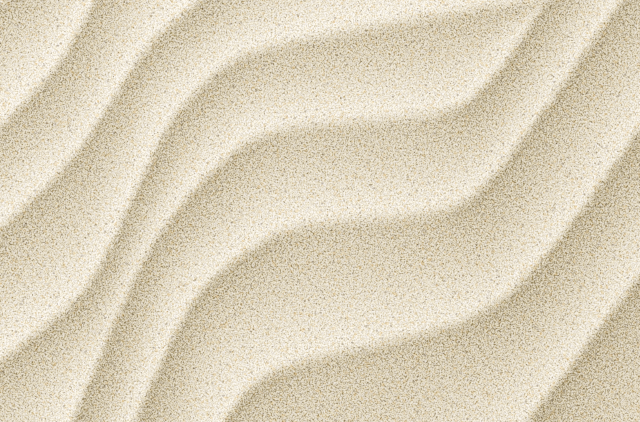
A WebGL 2 fragment shader for this texture:

```glsl
#version 300 es
precision highp float;
// Wind-rippled pale sand: curved crests run diagonally, each lit on its upper
// side and shaded below. Crests are lines with up to three rounded bends; the
// bands between are toned by distance, then covered with noise and grains.
uniform vec2 u_resolution;
out vec4 outColor;

vec2 hash2(vec2 cell) {
    uvec2 q = uvec2(ivec2(cell) + 4096);
    uint h = q.x * 1597334677u ^ q.y * 3812015801u;
    h = (h ^ (h >> 15)) * 2246822519u;
    h ^= h >> 13;
    uint g = h * 3266489917u;
    g ^= g >> 16;
    return vec2(h & 65535u, g & 65535u) / 65535.0;
}

float gradientDot(vec2 cell, vec2 offset) {
    float angle = 6.2832 * hash2(cell).x;
    return dot(vec2(cos(angle), sin(angle)), offset);
}

float gradientNoise(vec2 p) {
    vec2 i = floor(p), f = p - i;
    vec2 u = f * f * f * (f * (f * 6.0 - 15.0) + 10.0);
    vec2 e = vec2(1, 0);
    return mix(mix(gradientDot(i, f), gradientDot(i + e.xy, f - e.xy), u.x),
               mix(gradientDot(i + e.yx, f - e.yx), gradientDot(i + 1.0, f - 1.0), u.x), u.y);
}

// Bend = (position, roundness, change of slope); returns (height, slope).
vec2 bendAt(float x, vec3 bend) {
    float t = x - bend.x;
    float r = sqrt(t * t + bend.y * bend.y);
    return 0.5 * bend.z * vec2(t + r, 1.0 + t / r);
}

// Returns (signed distance above the crest, steepness from 0 to 1).
vec2 crest(vec2 p, float height, float slope, vec3 bendA, vec3 bendB, vec3 bendC) {
    vec2 line = vec2(height + slope * p.x, slope)
              + bendAt(p.x, bendA) + bendAt(p.x, bendB) + bendAt(p.x, bendC);
    float len = length(vec2(1.0, line.y));
    return vec2(p.y - line.x, abs(line.y)) / len;
}

// Tone of the slope between an upper crest and the next lower one.
float bandTone(vec2 upper, vec2 lower) {
    float below = max(-upper.x, 0.0), above = max(lower.x, 0.0);
    float t = below / (below + above + 0.001);
    float depth = mix(0.5, 1.0, smoothstep(0.0, 0.6, upper.y));
    float shadow = 0.42 * depth * exp(-below / 0.055);
    float rim = 0.14 * exp(-above / 0.035);
    return 0.53 - shadow + 0.27 * smoothstep(0.25, 0.95, t) + rim;
}

// Scattered round grains: x = ochre cover, y = dark cover.
vec2 grains(vec2 p, float density) {
    vec2 cell = floor(p);
    vec2 center = 0.3 + 0.4 * hash2(cell + 37.0);
    vec2 kind = hash2(cell);
    float radius = 0.2 + 0.25 * kind.y;
    float cover = 1.0 - smoothstep(radius - 0.2, radius + 0.2, length(p - cell - center));
    cover *= step(1.0 - density, kind.x);
    return cover * (kind.y > 0.3 ? vec2(1, 0) : vec2(0, 1));
}

void main() {
    vec2 uv = gl_FragCoord.xy / u_resolution.y;
    vec2 tilted = mat2(0.8, 0.6, -0.6, 0.8) * uv;
    vec2 p = uv + 0.004 * vec2(gradientNoise(uv * 19.0), gradientNoise(uv * 23.0 + 50.0))
                + vec2(-0.004, 0.004) * (gradientNoise(tilted * 60.0) + gradientNoise(tilted * 140.0));

    // Crests from the upper left to the lower right
    vec3 none = vec3(0, 1, 0);
    vec2 crests[9];
    crests[0] = crest(p, 0.99, 0.8, none, none, none);
    crests[1] = crest(p, 0.69, 0.8, vec3(0.14, 0.08, 1.3), none, none);
    crests[2] = crest(p, 0.453, 0.85, vec3(0.19, 0.08, 1.0), vec3(0.335, 0.05, -1.0), none);
    crests[3] = crest(p, 0.144, 0.76, vec3(0.212, 0.04, 1.49), vec3(0.405, 0.04, -1.25), vec3(0.549, 0.07, -0.83));
    crests[4] = crest(p, -0.401, 2.4, vec3(0.356, 0.055, -1.25), vec3(0.586, 0.1, -1.15), vec3(1.12, 0.075, 1.55));
    crests[5] = crest(p, -0.741, 2.35, vec3(0.452, 0.05, -1.6), vec3(0.665, 0.09, -0.75), vec3(1.117, 0.08, 1.45));
    crests[6] = crest(p, -1.225, 2.4, vec3(0.565, 0.08, -2.25), vec3(1.2, 0.12, 1.3), none);
    crests[7] = crest(p, -1.625, 1.3, none, none, none);
    crests[8] = crest(p, -2.25, 1.3, none, none, none);

    // Overlap the bands, each softly cut along its upper crest
    float tone = 0.75;
    for (int k = 0; k < 8; k++) {
        float softness = mix(0.03, 0.013, crests[k].y);
        float cut = smoothstep(-softness, softness, -crests[k].x);
        tone = mix(tone, bandTone(crests[k], crests[k + 1]), cut);
    }
    tone += 0.07 * (uv.y - 0.5) - 0.05 * (uv.x - 0.75);

    // Fine sand relief on turned grids, with deeper pits than peaks
    float relief = 0.85 * gradientNoise(tilted * 277.0) + 0.6 * gradientNoise(uv.yx * 189.0 + 9.0)
                 + 0.2 * gradientNoise(tilted * 97.0 + 31.0);
    relief -= 0.45 * relief * relief - 0.04;
    tone += relief * mix(0.85, 0.6, clamp(tone, 0.0, 1.0));
    tone = clamp(tone, -0.25, 1.1);

    vec3 shade = vec3(0.69, 0.635, 0.51);
    vec3 sand = vec3(0.865, 0.825, 0.735);
    vec3 light = vec3(0.97, 0.948, 0.9);
    vec3 color = tone < 0.5 ? mix(shade, sand, tone * 2.0) : mix(sand, light, tone * 2.0 - 1.0);

    // Warm and cool tints, then coloured grains at two sizes
    color += vec3(0.01, 0.0, -0.05) * gradientNoise(tilted * 130.0 + 77.0);
    for (int layer = 0; layer < 2; layer++) {
        vec2 cover = grains(tilted * (layer == 0 ? 105.0 : 165.0) + 300.0 * float(layer), 0.15);
        color *= mix(vec3(1), vec3(0.97, 0.915, 0.81), 0.65 * cover.x);
        color *= 1.0 - cover.y * vec3(0.17, 0.19, 0.21);
    }
    outColor = vec4(clamp(color, 0.0, 1.0), 1.0);
}
```
